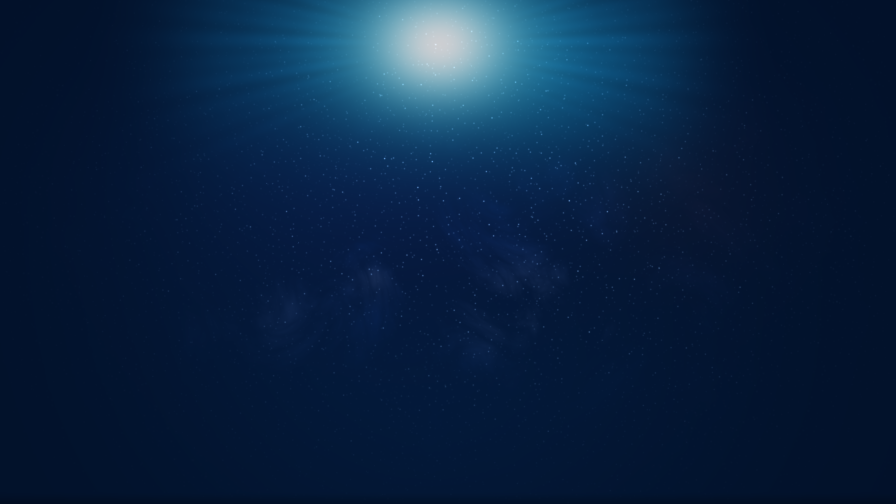
Reproduce this background procedurally as a Shadertoy shader.

```glsl
// Deep blue night sky: a cyan glow at the top above faint dusty clouds and fine stars.

const vec3 ABYSS = vec3(0.008, 0.066, 0.162);
const vec3 DEEP_BLUE = vec3(0.012, 0.105, 0.235);
const vec3 INDIGO = vec3(0.040, 0.130, 0.330);
const vec3 TEAL = vec3(0.045, 0.330, 0.500);
const vec3 CYAN = vec3(0.220, 0.630, 0.730);
const vec3 CORE = vec3(0.800, 0.810, 0.825);
const vec3 DUST = vec3(0.250, 0.300, 0.410);
const vec3 UMBER = vec3(0.085, 0.090, 0.180);
const vec3 STARLIGHT = vec3(0.600, 0.750, 0.900);

vec3 hash3(vec2 p) {
    vec3 q = fract(vec3(p.xyx) * vec3(0.1031, 0.1030, 0.0973));
    q += dot(q, q.yxz + 33.33);
    return fract((q.xxy + q.yzz) * q.zyx);
}

// Soft elliptical spot of the given radii.
float spot(vec2 p, vec2 center, vec2 radii) {
    vec2 q = (p - center) / radii;
    return exp(-dot(q, q));
}

// Cellular noise: distance to the nearest seed, and that seed's random value.
vec2 cellular(vec2 p) {
    vec2 cell = floor(p);
    vec2 nearest = vec2(8.0, 0.0);
    for (int y = -1; y <= 1; y++)
    for (int x = -1; x <= 1; x++) {
        vec2 id = cell + vec2(x, y);
        vec3 rnd = hash3(id + 71.0);
        float dist = length(id + rnd.xy - p);
        if (dist < nearest.x) nearest = vec2(dist, rnd.z);
    }
    return nearest;
}

// Octaves of cellular noise, bent by sines into ragged wisps.
float wisps(vec2 p) {
    float sum = 0.0;
    float weight = 0.5;
    for (int i = 0; i < 5; i++) {
        p += 0.22 * sin(p.yx * 2.3 + vec2(0.4, 1.9));
        sum += weight * (1.0 - cellular(p).x);
        p = mat2(1.6, 1.2, -1.2, 1.6) * p + 3.7;
        weight *= 0.55;
    }
    return sum;
}

// One layer of scattered points; higher rarity leaves fewer bright ones.
float stars(vec2 p, float scale, float radius, float rarity) {
    vec2 seed = cellular(p * scale);
    float d = seed.x / (scale * radius);
    return pow(seed.y, rarity) * exp(-d * d);
}

// Thin streaks fanning out sideways from the light.
float rays(vec2 d) {
    float slope = d.y / (abs(d.x) + 0.05);
    float streaks = 0.5 + 0.25 * sin(slope * 43.0 + 1.0) + 0.25 * sin(slope * 71.0);
    float fan = exp(-slope * slope * 9.0);
    return streaks * fan * smoothstep(0.08, 0.25, abs(d.x)) * exp(-d.x * d.x * 5.0);
}

vec3 skyBase(vec2 p) {
    vec3 col = mix(ABYSS, DEEP_BLUE, spot(p, vec2(0.86, 0.40), vec2(0.58, 0.55)));
    return mix(col, INDIGO, 0.85 * spot(p, vec2(0.83, 0.62), vec2(0.42, 0.28)));
}

vec3 addClouds(vec3 col, vec2 p) {
    float n = wisps(p * 5.0);
    float patches = smoothstep(0.55, 1.15, n);
    float veil = spot(p, vec2(0.90, 0.50), vec2(0.42, 0.22));
    float dust = 0.85 * spot(p, vec2(1.04, 0.40), vec2(0.15, 0.085))
               + 0.70 * spot(p, vec2(0.74, 0.445), vec2(0.045, 0.035))
               + 0.40 * spot(p, vec2(1.26, 0.39), vec2(0.07, 0.04))
               + 0.25 * spot(p, vec2(0.56, 0.40), vec2(0.12, 0.09));
    float umber = spot(p, vec2(1.36, 0.63), vec2(0.17, 0.16));
    col = mix(col, UMBER, umber * (0.3 + 0.4 * patches));
    col += INDIGO * veil * (patches - 0.4) * 0.45;
    return mix(col, DUST, min(dust, 1.0) * patches * 0.85);
}

vec3 addGlow(vec3 col, vec2 p, vec2 light) {
    vec2 d = p - light;
    float edges = smoothstep(0.15, 0.45, p.x) * (1.0 - smoothstep(1.28, 1.55, p.x));
    float haze = 0.95 * spot(d, vec2(0.0), vec2(0.44, 0.20))
               + 0.25 * spot(d, vec2(0.28, -0.08), vec2(0.22, 0.17));
    float texture_ = 0.88 + 0.18 * wisps(p * 4.0 + 9.0);
    col = mix(col, TEAL, min(haze * texture_ * edges, 1.0));
    col += TEAL * rays(d) * edges * 0.22;
    col = mix(col, CYAN, spot(d, vec2(0.0), vec2(0.20, 0.14)));
    return mix(col, CORE, spot(d, vec2(0.0), vec2(0.115, 0.09)));
}

void mainImage(out vec4 fragColor, in vec2 fragCoord) {
    vec2 p = fragCoord / iResolution.y;
    p.x += 0.5 * (16.0 / 9.0 - iResolution.x / iResolution.y);
    float radius = max(0.0016, 0.65 / iResolution.y);

    vec3 col = addClouds(skyBase(p), p);
    col = addGlow(col, p, vec2(0.872, 0.912));

    // Stars gather in the middle and thin out toward the sides.
    float field = spot(p, vec2(0.95, 0.58), vec2(0.52, 0.34));
    float points = 0.0;
    for (int i = 0; i < 3; i++) {
        float k = float(i);
        points += stars(p + k * 2.7, 26.0 + 30.0 * k, radius, 9.0 - 2.0 * k) * (0.65 - 0.2 * k);
    }
    col += STARLIGHT * points * field;

    // Slight darkening along the lower border.
    col *= mix(0.8, 1.0, smoothstep(0.0, 0.025, p.y));
    fragColor = vec4(clamp(col, 0.0, 1.0), 1.0);
}
```
